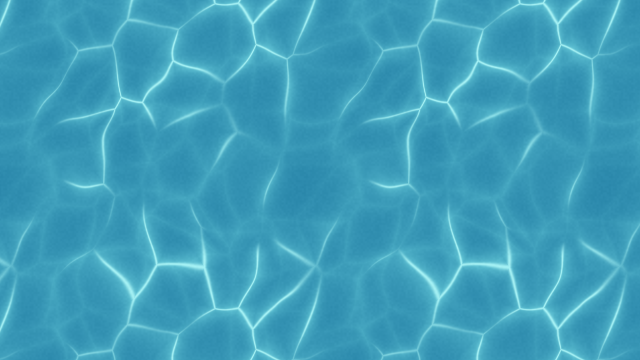
A Shadertoy shader for this texture:

```glsl
// Sunlit pool water: a square tile of caustic light, about 2.1 across and 1.18 down.
// Warped, sheared Voronoi borders that wrap at the tile edge make the bright web;
// wrapping noise varies its strength and width, and a finer faint web lies beneath.

// Integer hash giving two values in 0..1
vec2 hash2(vec2 cell, float seed) {
    uvec3 v = uvec3(cell, seed) * 1664525u + 1013904223u;
    v.x += v.y * v.z; v.y += v.z * v.x; v.z += v.x * v.y;
    v ^= v >> 16u;
    v.x += v.y * v.z; v.y += v.z * v.x;
    return vec2(v.xy & 0xffffu) / 65535.0;
}

// Two channels of value noise, repeating once per unit of p
vec2 tileNoise(vec2 p, float count, float seed) {
    p *= count;
    vec2 i = floor(p), f = fract(p);
    f = f * f * (3.0 - 2.0 * f);
    vec2 a = hash2(mod(i, count), seed);
    vec2 b = hash2(mod(i + vec2(1, 0), count), seed);
    vec2 c = hash2(mod(i + vec2(0, 1), count), seed);
    vec2 d = hash2(mod(i + 1.0, count), seed);
    return mix(mix(a, b, f.x), mix(c, d, f.x), f.y);
}

// Jittered site of a cell; rows shift by one cell per tile to close the shear
vec2 cellSite(vec2 cell, vec2 count, float seed) {
    vec2 wrapped = cell;
    wrapped.x += floor(cell.y / count.y);
    return cell + 0.08 + 0.84 * hash2(mod(wrapped, count), seed);
}

// Distance to the nearest Voronoi border, in tile units
float webDistance(vec2 p, vec2 count, float seed) {
    vec2 q = p * count - vec2(p.y, 0.0);
    vec2 base = floor(q), nearest = vec2(0.0);
    float best = 1e3;
    for (int y = -1; y <= 1; y++)
    for (int x = -1; x <= 1; x++) {
        vec2 r = cellSite(base + vec2(x, y), count, seed) - q;
        if (dot(r, r) < best) { best = dot(r, r); nearest = r; }
    }
    float border = 1e3;
    for (int y = -2; y <= 2; y++)
    for (int x = -2; x <= 2; x++) {
        vec2 r = cellSite(base + vec2(x, y), count, seed) - q;
        vec2 across = r - nearest;
        if (dot(across, across) > 1e-4)
            border = min(border, dot(0.5 * (r + nearest), normalize(across)));
    }
    return border * 2.0 / (count.x + count.y);
}

void mainImage(out vec4 fragColor, in vec2 fragCoord) {
    float tileSize = 0.847;
    vec2 p = fragCoord / iResolution.y / tileSize;
    float pixel = 1.0 / (iResolution.y * tileSize);

    // Bend the web like refracted light
    vec2 bent = p + 0.085 * (tileNoise(p, 4.0, 1.0) - 0.5)
                  + 0.026 * (tileNoise(p, 11.0, 2.0) - 0.5);
    float web = webDistance(bent, vec2(5, 4), 3.0);
    float faintWeb = webDistance(bent + 0.03 * tileNoise(p, 6.0, 4.0), vec2(7, 6), 5.0);

    // Strength and swelling along the strands
    vec2 vary = tileNoise(p, 7.0, 6.0);
    float strength = smoothstep(0.22, 0.75, vary.x);
    float width = max(mix(0.0028, 0.0085, vary.y * vary.y), 0.8 * pixel);

    // Broad glow, soft halo and sharp core
    float pools = tileNoise(p, 5.0, 7.0).x;
    float glow = (0.3 + 0.5 * strength) * exp(-web / 0.032)
               + 0.4 * tileNoise(p, 5.0, 8.0).y * exp(-faintWeb / 0.022)
               + 0.18 * pools;
    float halo = strength * exp(-web / 0.011);
    float core = strength * exp(-web * web / (width * width));

    vec3 color = mix(vec3(0.165, 0.53, 0.67), vec3(0.33, 0.72, 0.80), min(glow, 1.0));
    color = mix(color, vec3(0.44, 0.82, 0.87), 0.45 * halo);
    color = mix(color, vec3(0.70, 0.98, 0.98), 0.8 * core);

    // Fine grain
    color += 0.022 * (tileNoise(p, 150.0, 9.0).x - 0.5);
    fragColor = vec4(color, 1.0);
}
```
